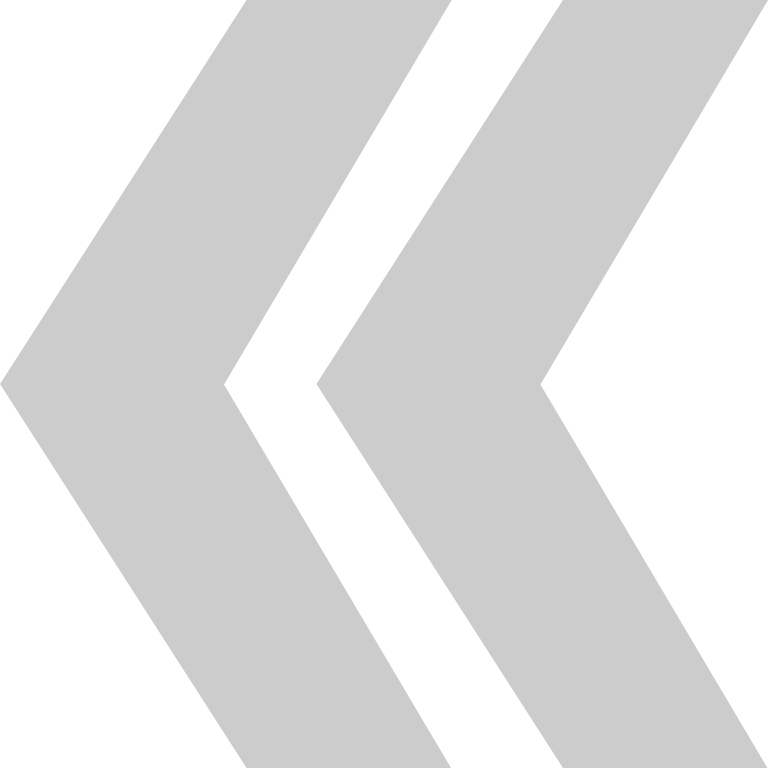
Write a WebGL 1 fragment shader that draws this background.

```glsl
precision highp float;
// Two broad grey chevrons pointing left on a white ground.

uniform vec2 u_resolution;

const vec3 GROUND_COLOR = vec3(1.0);
const vec3 CHEVRON_COLOR = vec3(0.8);
const int CHEVRON_COUNT = 2;
const float SPACING = 0.412;      // horizontal step between chevrons
const vec2 OUTER_TIP = vec2(0.0, 0.5);
const vec2 INNER_TIP = vec2(0.2917, 0.4993);
const float OUTER_SLOPE = 0.642;  // horizontal run per unit of height
const float INNER_SLOPE = 0.592;

// Signed distance to a left-pointing wedge edge, positive on its right side
float wedge(vec2 p, vec2 tip, float slope) {
    vec2 q = p - tip;
    return (q.x - slope * abs(q.y)) / sqrt(1.0 + slope * slope);
}

// Antialiased coverage of the positive side
float coverage(float dist, float pixel) {
    return clamp(dist / pixel + 0.5, 0.0, 1.0);
}

void main() {
    vec2 uv = gl_FragCoord.xy / u_resolution;
    float pixel = 1.0 / min(u_resolution.x, u_resolution.y);

    // Each chevron is the outer wedge minus the inner one
    float mask = 0.0;
    for (int i = 0; i < CHEVRON_COUNT; i++) {
        vec2 p = uv - vec2(float(i) * SPACING, 0.0);
        float outer = coverage(wedge(p, OUTER_TIP, OUTER_SLOPE), pixel);
        float inner = coverage(wedge(p, INNER_TIP, INNER_SLOPE), pixel);
        mask = max(mask, outer * (1.0 - inner));
    }

    gl_FragColor = vec4(mix(GROUND_COLOR, CHEVRON_COLOR, mask), 1.0);
}
```
